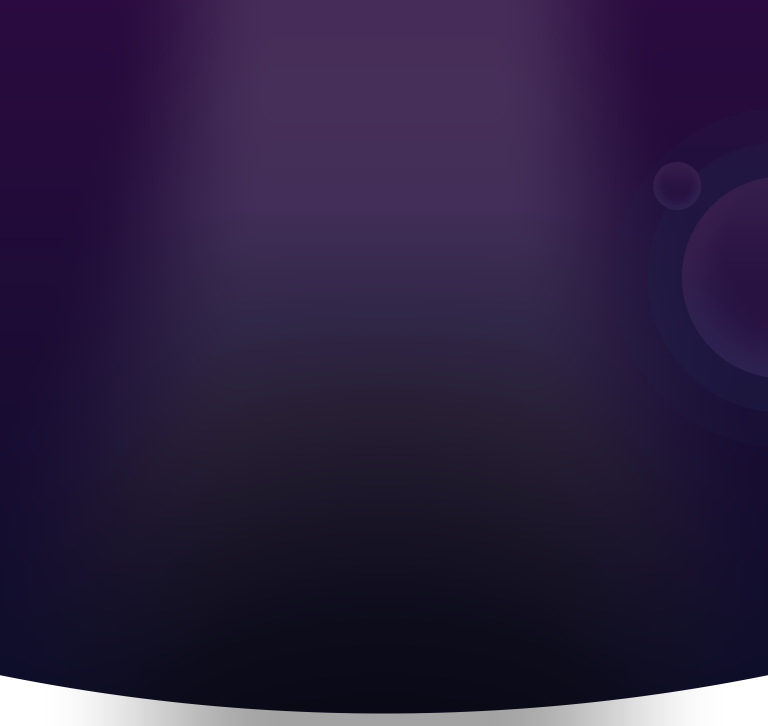
Write a Shadertoy shader that draws this background.

```glsl
const vec3 EDGE_TOP = vec3(0.167, 0.041, 0.250);
const vec3 EDGE_BOTTOM = vec3(0.046, 0.053, 0.158);
const vec3 BEAM[8] = vec3[8](
    vec3(0.275, 0.173, 0.350), vec3(0.275, 0.188, 0.350),
    vec3(0.257, 0.179, 0.344), vec3(0.194, 0.153, 0.284),
    vec3(0.152, 0.117, 0.200), vec3(0.095, 0.080, 0.151),
    vec3(0.052, 0.048, 0.106), vec3(0.034, 0.034, 0.086));
const vec2 BEAM_WIDTH = vec2(0.265, 0.385);     // half width, top and bottom
const vec2 BEAM_SOFTNESS = vec2(0.115, 0.185);
const float DOME_BEND = 0.8;

const vec2 PLANET_POS = vec2(0.5495, 0.118);
const float PLANET_RADIUS = 0.139;
const float RING_STEP = 0.0475;
const int RING_COUNT = 2;
const vec3 RING_COLOR = vec3(0.12, 0.14, 0.30);
const float RING_OPACITY = 0.30;
const vec2 MOON_POS = vec2(0.404, 0.2438);
const float MOON_RADIUS = 0.033;
const vec3 ORB_TOP = vec3(0.215, 0.118, 0.300);
const vec3 ORB_CORE = vec3(0.155, 0.070, 0.258);
const vec3 ORB_BOTTOM = vec3(0.175, 0.130, 0.315);

const float HORIZON_RADIUS = 2.676;
const float HORIZON_BOTTOM = -0.4828;
const vec3 FLOOR_LIGHT = vec3(1.0);
const vec3 FLOOR_SHADE = vec3(0.64);

// Antialiased coverage of a signed distance
float coverage(float dist) {
    return clamp(0.5 - dist * iResolution.y, 0.0, 1.0);
}

// Beam colour at a depth from 0 (top) to 1 (bottom)
vec3 beamColor(float depth) {
    float s = clamp(depth, 0.0, 1.0) * 7.0;
    int i = min(int(s), 6);
    return mix(BEAM[i], BEAM[i + 1], s - float(i));
}

vec3 sky(vec2 p) {
    float depth = 0.5 - p.y;
    float widen = smoothstep(0.0, 0.85, depth);
    float halfWidth = mix(BEAM_WIDTH.x, BEAM_WIDTH.y, widen);
    float soft = mix(BEAM_SOFTNESS.x, BEAM_SOFTNESS.y, widen);
    float beam = 1.0 - smoothstep(halfWidth - soft, halfWidth + soft, abs(p.x));
    float bend = DOME_BEND * p.x * p.x * smoothstep(0.3, 0.65, depth);
    return mix(mix(EDGE_TOP, EDGE_BOTTOM, depth), beamColor(depth - bend), beam);
}

// Disc with a dark core and lighter rims
vec3 addOrb(vec3 color, vec2 p, float radius) {
    float r = length(p) / radius;
    float height = p.y / radius;
    vec3 rim = mix(ORB_BOTTOM, ORB_TOP, smoothstep(-0.7, 0.5, height));
    float light = max(smoothstep(0.4, 1.05, r), 0.8 * smoothstep(-0.2, 0.9, height));
    return mix(color, mix(ORB_CORE, rim, light), coverage(length(p) - radius));
}

void mainImage(out vec4 fragColor, in vec2 fragCoord) {
    vec2 p = (fragCoord - 0.5 * iResolution.xy) / iResolution.y;
    vec3 color = sky(p);

    // Halo rings, planet and moon
    vec2 q = p - PLANET_POS;
    for (int i = RING_COUNT; i > 0; i--) {
        float radius = PLANET_RADIUS + RING_STEP * float(i);
        float opacity = RING_OPACITY / float(i);
        color = mix(color, RING_COLOR, opacity * coverage(length(q) - radius));
    }
    color = addOrb(color, q, PLANET_RADIUS);
    color = addOrb(color, p - MOON_POS, MOON_RADIUS);

    // Pale floor below the curved horizon
    vec2 horizonCenter = vec2(0.0, HORIZON_BOTTOM + HORIZON_RADIUS);
    vec3 ground = mix(FLOOR_SHADE, FLOOR_LIGHT, smoothstep(0.14, 0.48, abs(p.x)));
    color = mix(ground, color, coverage(length(p - horizonCenter) - HORIZON_RADIUS));

    fragColor = vec4(color, 1.0);
}
```
